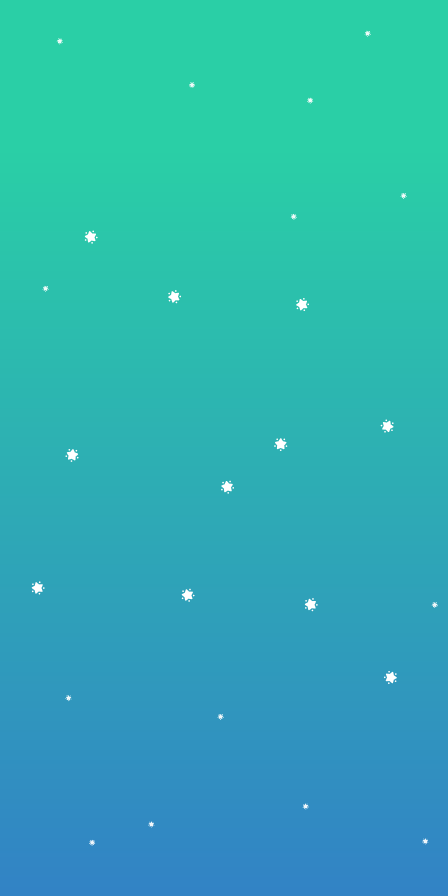
This background is drawn by a Shadertoy shader. Its source:

```glsl
// A calm vertical gradient from green to blue, sprinkled with white stars.
// Stars follow a jittered low-discrepancy sequence in two sizes; each is a
// folded five-point distance shape with a small dot in every notch.

const float PI = 3.14159265;
const int STAR_COUNT = 25;
const float LARGE_SHARE = 0.44;
const float LARGE_RADIUS = 0.0132;  // in canvas widths
const float SMALL_RADIUS = 0.0059;
const vec3 GREEN = vec3(0.163, 0.812, 0.651);
const vec3 BLUE = vec3(0.196, 0.512, 0.774);

// Three values in 0..1 from an index
vec3 hash31(float n) {
    vec3 p = fract(vec3(n) * vec3(0.1031, 0.1030, 0.0973));
    p += dot(p, p.yzx + 33.33);
    return fract((p.xxy + p.yzz) * p.zyx);
}

vec2 rotate(vec2 p, float angle) {
    float c = cos(angle), s = sin(angle);
    return vec2(c * p.x - s * p.y, s * p.x + c * p.y);
}

// Signed distance to a unit star with soft tips and dots between its arms
float starDistance(vec2 p, float notchRadius, float rounding, float dotRadius) {
    // Fold all arms onto half of the upper one
    float halfSector = PI / 5.0;
    float angle = atan(p.x, p.y + 1e-6);
    angle = abs(mod(angle + halfSector, 2.0 * halfSector) - halfSector);
    vec2 q = length(p) * vec2(sin(angle), cos(angle));

    // Edge from tip to notch
    vec2 notchDirection = vec2(sin(halfSector), cos(halfSector));
    vec2 tip = vec2(0.0, 1.0 - rounding);
    vec2 edge = notchRadius * notchDirection - tip;
    vec2 offset = q - tip;
    float along = clamp(dot(offset, edge) / dot(edge, edge), 0.0, 1.0);
    float side = sign(dot(offset, vec2(-edge.y, edge.x)));
    float body = length(offset - edge * along) * side - rounding;

    float notchDot = length(q - 1.02 * notchDirection) - dotRadius;
    return min(body, notchDot);
}

// Flat green at the top, then an even blend down to blue
vec3 background(float height) {
    return mix(BLUE, GREEN, clamp(height / 0.835, 0.0, 1.0));
}

// Coverage of all stars at p, measured in canvas widths
float starField(vec2 p, vec2 canvas, float pixel) {
    float coverage = 0.0;
    for (int i = 0; i < STAR_COUNT; i++) {
        float index = float(i);
        vec3 random = hash31(index + 7.0);
        vec2 place = fract(vec2(0.11, 0.37) + index * vec2(0.75488, 0.56984));
        place += (random.xy - 0.5) * vec2(0.09, 0.07);

        bool isLarge = fract((index + 0.5) * LARGE_SHARE) < LARGE_SHARE;
        float radius = isLarge ? LARGE_RADIUS : SMALL_RADIUS;
        float tilt = (random.z - 0.5) * (isLarge ? 0.9 : 0.2);
        float opacity = isLarge ? 1.0 : 0.93;

        vec2 local = rotate(p - place * canvas, tilt) / radius;
        float d = starDistance(local, 0.5, 0.13, 0.13) * radius;
        coverage = max(coverage, opacity * clamp(0.5 - d / pixel, 0.0, 1.0));
    }
    return coverage;
}

void mainImage(out vec4 fragColor, in vec2 fragCoord) {
    float pixel = 1.0 / iResolution.x;
    vec2 canvas = iResolution.xy * pixel;
    vec3 color = background(fragCoord.y / iResolution.y);
    color = mix(color, vec3(1.0), starField(fragCoord * pixel, canvas, pixel));
    fragColor = vec4(color, 1.0);
}
```
